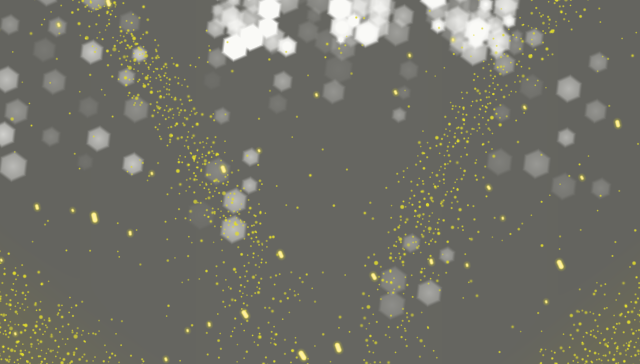
Write a Shadertoy shader that draws this background.

```glsl
// Festive backdrop: pale hexagonal bokeh crowding the top of a warm grey field,
// two curved trails and two corner drifts of gold dust, and stray gold streaks.
// Dust is hashed on rotated grids; bokeh fills a few loose groups by an even scatter.

const vec3 GREY = vec3(0.388, 0.388, 0.368);
const vec3 OLIVE = vec3(0.52, 0.50, 0.25);
const vec3 GOLD = vec3(0.88, 0.86, 0.18);
const vec3 PALE_GOLD = vec3(1.0, 0.93, 0.48);
const vec3 WHITE = vec3(0.98, 0.98, 0.97);
const float WIDTH = 1.753;                  // canvas width in canvas heights
const float GOLDEN = 0.618;                 // step of the even streak scatter
const vec2 EVEN = vec2(0.7549, 0.5698);     // step of the even bokeh scatter
const int STREAK_COUNT = 32;

// Bokeh groups: centre and half extent, then count, faintest and strongest cover
const int GROUP_COUNT = 10;
const vec4 GROUP_AREA[GROUP_COUNT] = vec4[](
    vec4(0.23, 0.75, 0.23, 0.27), vec4(1.50, 0.69, 0.18, 0.24),
    vec4(0.92, 0.79, 0.34, 0.11), vec4(0.62, 0.44, 0.09, 0.14),
    vec4(1.13, 0.27, 0.10, 0.12), vec4(0.95, 0.95, 0.43, 0.08),
    vec4(0.69, 0.95, 0.10, 0.09), vec4(0.99, 0.95, 0.07, 0.06),
    vec4(1.31, 0.90, 0.11, 0.05), vec4(1.30, 0.98, 0.13, 0.04));
const vec3 GROUP_STYLE[GROUP_COUNT] = vec3[](
    vec3(20, 0.08, 0.75), vec3(13, 0.08, 0.65), vec3(12, 0.06, 0.62),
    vec3(6, 0.08, 0.60), vec3(5, 0.08, 0.45), vec3(20, 0.10, 0.60),
    vec3(17, 0.35, 1.7), vec3(12, 0.35, 1.7), vec3(13, 0.25, 1.4),
    vec3(11, 0.25, 1.5));

float hash(vec2 p) {
    return fract(sin(dot(p, vec2(127.1, 311.7))) * 43758.5453);
}

vec2 hash2(vec2 p) {
    return vec2(hash(p), hash(p + 19.7));
}

mat2 rotation(float a) {
    return mat2(cos(a), sin(a), -sin(a), cos(a));
}

// Signed distance to a hexagon with a corner pointing up
float hexagon(vec2 p, float r) {
    p = abs(p);
    return max(p.x, 0.5 * p.x + 0.866 * p.y) - r;
}

float capsule(vec2 p, float halfLength, float r) {
    p.y -= clamp(p.y, -halfLength, halfLength);
    return length(p) - r;
}

float bell(float x, float w) {
    return exp(-x * x / (w * w));
}

// Dust in the two corners, thinning along a sloping upper edge
float cornerDensity(vec2 p) {
    float left = p.x / 0.44 + p.y / 0.37;
    float right = (WIDTH - p.x) / 0.38 + p.y / 0.34;
    return smoothstep(1.15, 0.2, left) + smoothstep(1.15, 0.2, right);
}

float dustDensity(vec2 p) {
    float leftPath = 0.73 - 0.10 * p.y - 0.38 * p.y * p.y;
    float rightPath = 1.07 + 0.06 * p.y + 0.42 * p.y * p.y;
    float spread = mix(0.105, 0.065, p.y);
    float fade = mix(0.32, 0.8, smoothstep(0.0, 0.6, p.y));
    float trails = bell(p.x - leftPath, spread) + 0.8 * bell(p.x - rightPath, spread);
    return 0.012 + fade * trails + 0.85 * cornerDensity(p);
}

// One grid of dust: x is the core coverage, y the surrounding halo
vec2 dust(vec2 p, float cell, float angle, float amount, float px) {
    mat2 turn = rotation(angle);
    vec2 q = turn * p / cell;
    vec2 id = floor(q);
    vec2 centre = id + 0.28 + 0.44 * hash2(id + angle);
    float present = step(hash(id + 7.3), amount * dustDensity(centre * cell * turn));
    float size = hash(id + 3.1);
    float d = length(q - centre) * cell;
    float r = cell * mix(0.09, 0.19, size * size);
    float core = smoothstep(r + px, r - px, d) * mix(0.45, 1.0, hash(id + 5.9));
    return present * vec2(core, smoothstep(0.28 * cell, 0.0, d));
}

// Coverage of one soft hexagon, lightest towards its middle
float bokeh(vec2 p, float r, float blur) {
    float d = hexagon(rotation(0.12) * p, r);
    return smoothstep(blur, -blur, d) * mix(1.0, 0.68, min(length(p) / r, 1.0));
}

void mainImage(out vec4 fragColor, in vec2 fragCoord) {
    vec2 p = fragCoord / iResolution.y;
    float px = 1.0 / iResolution.y;

    // Grey field with a faint olive glow in the lower corners
    vec3 col = GREY + 0.012 * bell(p.x - 0.5 * WIDTH, 0.8);
    col = mix(col, OLIVE, 0.25 * cornerDensity(p));

    // Bokeh groups, from faint and loose to bright and crowded
    for (int g = 0; g < GROUP_COUNT; g++) {
        vec4 area = GROUP_AREA[g];
        vec3 style = GROUP_STYLE[g];
        for (int i = 0; i < int(style.x); i++) {
            vec2 id = vec2(float(i), 31.0 + float(g));
            vec2 place = 2.0 * fract(float(i + 1) * EVEN + 0.37 * float(g)) - 1.0;
            float r = mix(0.010, 0.035, sqrt(hash(id + 12.0)));
            float strength = mix(style.y, style.z, pow(hash(id + 23.0), 1.4));
            float a = strength * bokeh(p - area.xy - place * area.zw, r, 0.006);
            col = mix(col, WHITE, min(a, 1.0));
        }
    }

    // Gold dust in three grain sizes
    vec2 grains = dust(p, 0.014, 0.4, 0.60, px)
                + dust(p, 0.019, 1.1, 0.70, px)
                + dust(p, 0.029, 2.0, 0.60, px);
    col = mix(col, GOLD, min(0.28 * grains.y, 0.45));
    col = mix(col, GOLD, min(grains.x, 1.0));

    // Stray streaks with pale hearts
    for (int i = 0; i < STREAK_COUNT; i++) {
        vec2 id = vec2(float(i), 77.0);
        vec2 home = vec2(fract(float(i) * GOLDEN + 0.17) * WIDTH, hash(id));
        float size = pow(hash(id + 6.0), 2.4);
        vec2 q = rotation(mix(-0.1, -0.6, hash(id + 9.0))) * (p - home);
        float d = capsule(q, mix(0.001, 0.009, size), mix(0.003, 0.008, size));
        col = mix(col, GOLD, 0.3 * smoothstep(0.009, 0.0, d));
        col = mix(col, PALE_GOLD, smoothstep(px, -px, d));
        col = mix(col, WHITE, 0.35 * smoothstep(0.0, -0.006, d));
    }

    fragColor = vec4(col, 1.0);
}
```
